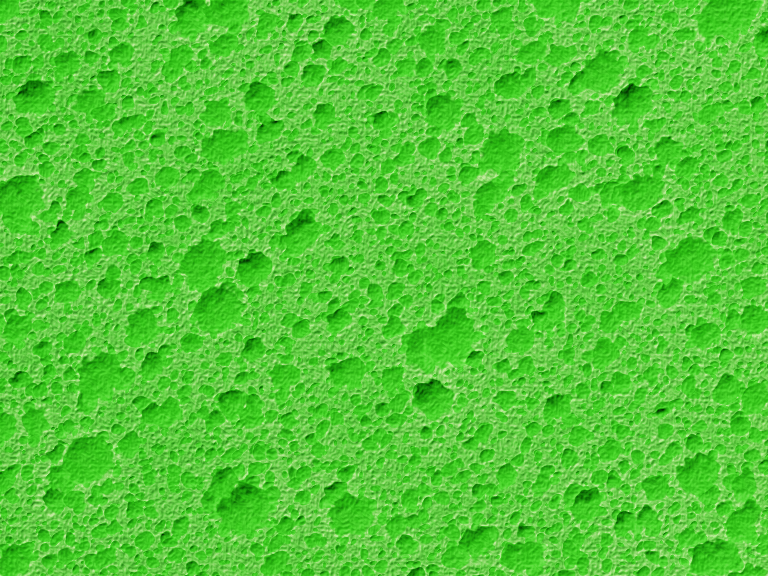
A WebGL 2 fragment shader for this texture:

```glsl
#version 300 es
precision highp float;

// Porous green sponge lit from the upper left. Jittered grids of tilted
// elliptical pores, from tiny to large, are laid over embossed ridges of
// gradient noise; the resulting tone is coloured through a green ramp.

uniform vec2 u_resolution;
out vec4 fragColor;

const vec2 LIGHT = vec2(-0.5, 0.866);  // direction towards the light
const float TILT = 0.65;               // main direction of the pores, radians
const float TILT_SPREAD = 1.1;
const float STRETCH = 1.3;             // pore length over width
const float SURFACE_TONE = 0.645;
const float FLOOR_TONE = 0.55;
const float SHADOW_DROP = 0.47;
const float RIM_GAIN = 0.10;
const float GRAIN_GAIN = 0.62;
const float EMBOSS_STEP = 0.0032;
const float WARP = 0.007;

const int STOPS = 7;
const vec3 RAMP[STOPS] = vec3[STOPS](
  vec3(0.01, 0.17, 0.01), vec3(0.05, 0.44, 0.02), vec3(0.16, 0.60, 0.09),
  vec3(0.25, 0.72, 0.15), vec3(0.36, 0.83, 0.24), vec3(0.50, 0.87, 0.37),
  vec3(0.68, 0.93, 0.55));
const vec3 DRY_TINT = vec3(0.07, -0.015, 0.065);
const vec3 WET_TINT = vec3(-0.07, 0.015, -0.07);

vec4 hash4(vec2 cell, float seed) {
  vec4 h = fract(vec4(cell.xyx, cell.y + seed) * vec4(0.1031, 0.1030, 0.0973, 0.1099) + seed * 0.137);
  h += dot(h, h.wzxy + 33.33);
  return fract((h.xxyz + h.yzzw) * h.zywx);
}

float gradientNoise(vec2 p) {
  vec2 i = floor(p), f = fract(p);
  vec2 u = f * f * f * (f * (f * 6.0 - 15.0) + 10.0);
  float corner[4];
  for (int k = 0; k < 4; k++) {
    vec2 o = vec2(k & 1, k >> 1);
    float a = 6.2832 * hash4(i + o, 7.0).x;
    corner[k] = dot(vec2(cos(a), sin(a)), f - o);
  }
  return mix(mix(corner[0], corner[1], u.x), mix(corner[2], corner[3], u.x), u.y);
}

// Fibrous height of the skin between the pores
float relief(vec2 p) {
  return -abs(gradientNoise(p * 58.0)) - 0.85 * abs(gradientNoise(p * 115.0 + 17.0))
    - 0.3 * gradientNoise(p * 170.0 + 41.0);
}

// One grid of pores; surface holds (tone, wetness)
void addPores(inout vec2 surface, vec2 p, float wobble, float cellSize,
              vec2 radii, float share, vec2 depths, float seed) {
  vec2 g = p / cellSize, base = floor(g);
  for (int y = -1; y <= 1; y++)
  for (int x = -1; x <= 1; x++) {
    vec2 cell = base + vec2(x, y);
    vec4 place = hash4(cell, seed), kind = hash4(cell, seed + 19.0);
    if (place.z > share) continue;
    float radius = mix(radii.x, radii.y, kind.x * kind.x);
    float depth = mix(depths.x, depths.y, kind.y * kind.y);
    float angle = TILT + (kind.z - 0.5) * TILT_SPREAD;
    vec2 q = (g - cell - place.xy) / radius;
    vec2 axis = vec2(cos(angle), sin(angle));
    float stretch = mix(1.0, STRETCH, kind.w);
    float d = length(vec2(dot(q, axis) / stretch, dot(q, vec2(-axis.y, axis.x)) * sqrt(stretch)));
    d += 0.35 * wobble;

    // Shaded wall towards the light, lit wall opposite, bright lip around
    float lean = dot(q, LIGHT) + 0.5 * wobble;
    float shadow = depth * smoothstep(0.4 - 0.6 * depth, 0.9, lean);
    float tone = FLOOR_TONE - SHADOW_DROP * shadow + 0.10 * smoothstep(0.1, 0.9, -lean);
    float soft = clamp(0.0016 / (radius * cellSize), 0.08, 0.3);
    float inside = 1.0 - smoothstep(1.0 - soft, 1.0 + soft, d);
    float lip = (d - 1.15) / 0.15;
    surface.x += RIM_GAIN * exp(-lip * lip) * (1.0 - inside);
    surface = mix(surface, vec2(tone, 1.0), inside * 0.88);
  }
}

void main() {
  vec2 p = gl_FragCoord.xy / u_resolution.y;
  vec2 warped = p + WARP * vec2(gradientNoise(p * 38.0), gradientNoise(p * 38.0 + 61.0));
  float wobble = gradientNoise(p * 72.0 + 9.0);
  float patches = gradientNoise(p * 5.0 + 3.0);

  // Pores from fine to coarse, then a few small deep holes
  vec2 surface = vec2(SURFACE_TONE + 0.05 * patches, 0.0);
  addPores(surface, warped, wobble, 0.017, vec2(0.20, 0.46), 0.70, vec2(0.25, 0.85), 1.0);
  addPores(surface, warped, wobble, 0.029, vec2(0.20, 0.45), 0.65, vec2(0.30, 0.90), 2.0);
  addPores(surface, warped, wobble, 0.056, vec2(0.19, 0.42), 0.62, vec2(0.35, 1.00), 3.0);
  addPores(surface, warped, wobble, 0.125, vec2(0.19, 0.36), 0.45, vec2(0.45, 1.10), 4.0);
  addPores(surface, warped, wobble * 1.6, 0.140, vec2(0.07, 0.13), 0.35, vec2(0.90, 1.25), 5.0);

  // Fine embossed fibres, calmer inside the pores
  float grain = relief(p) - relief(p + LIGHT * EMBOSS_STEP);
  float tone = surface.x + GRAIN_GAIN * grain * mix(1.0, 0.5, surface.y);
  tone += 0.03 * (p.x * u_resolution.y / u_resolution.x - 0.5);

  // Green ramp, paler on the dry skin and richer in the pores
  float level = clamp(tone, 0.0, 1.0) * float(STOPS - 1);
  vec3 color = RAMP[0];
  for (int i = 1; i < STOPS; i++)
    color = mix(color, RAMP[i], clamp(level - float(i - 1), 0.0, 1.0));
  float dryness = 0.7 + 0.9 * gradientNoise(p * 90.0 + 5.0) + 0.5 * patches;
  color += mix(DRY_TINT * dryness, WET_TINT, surface.y) * smoothstep(0.1, 0.5, tone);
  fragColor = vec4(clamp(color, 0.0, 1.0), 1.0);
}
```
